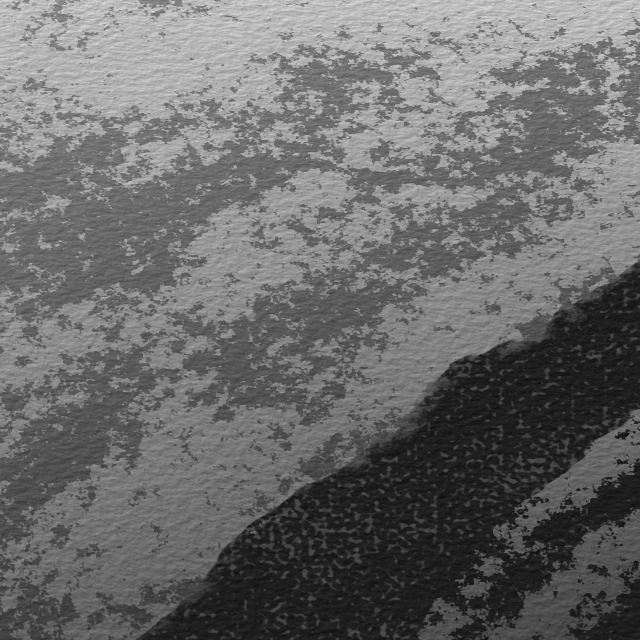
Reproduce this texture procedurally as a Shadertoy shader.

```glsl
// Weathered grey plaster seen at a slant: pale flaking skin over a darker coat,
// crossed by a black band. Curved bands plus gradient noise decide where the
// skin survives; a fine height noise is embossed by light from the upper left.

const float PATCH_SCALE = 4.5;
const float GRIT_SCALE = 30.0;
const float RELIEF_SCALE = 72.0;
const float PATCH_AMOUNT = 0.95;
const float GRIT_AMOUNT = 0.95;
const float RELIEF_AMOUNT = 0.13;
const float FLAKE_SOFTNESS = 0.19;
const float BLACK_TONE = 0.115;
const float FLECK_TONE = 0.15;
const vec2 LIGHT_STEP = vec2(-0.0016, 0.0030);

vec2 gradientAt(vec2 cell) {
    vec3 h = fract(cell.xyx * vec3(0.1031, 0.1030, 0.0973));
    h += dot(h, h.yzx + 33.33);
    float angle = 6.28318 * fract((h.x + h.y) * h.z);
    return vec2(cos(angle), sin(angle));
}

float gradientNoise(vec2 p) {
    vec2 i = floor(p), f = p - i;
    vec2 u = f * f * f * (f * (f * 6.0 - 15.0) + 10.0);
    vec2 e = vec2(1.0, 0.0);
    float low = mix(dot(gradientAt(i), f), dot(gradientAt(i + e), f - e), u.x);
    float high = mix(dot(gradientAt(i + e.yx), f - e.yx),
                     dot(gradientAt(i + e.xx), f - e.xx), u.x);
    return mix(low, high, u.y);
}

float fbm(vec2 p, int octaves, float gain) {
    const mat2 turn = mat2(1.76, 0.95, -0.95, 1.76);
    float sum = 0.0, amplitude = 1.0;
    for (int i = 0; i < octaves; i++) {
        sum += amplitude * gradientNoise(p);
        p = turn * p + 17.3;
        amplitude *= gain;
    }
    return sum;
}

float bump(float x, float width) {
    return exp(-x * x / (width * width));
}

// Soft ellipse whose long axis leans along the bands
float blot(vec2 p, vec2 center, vec2 radius) {
    vec2 d = p - center;
    d.y -= 0.35 * d.x;
    d /= radius;
    return exp(-dot(d, d));
}

float reliefHeight(vec2 p) {
    return fbm(p * RELIEF_SCALE * vec2(0.8, 1.15), 3, 0.6);
}

void mainImage(out vec4 fragColor, in vec2 fragCoord) {
    vec2 p = fragCoord / iResolution.y;

    // Slanted frame for patches, foreshortened frame for grit
    vec2 slanted = vec2(p.x, p.y - 0.65 * p.x * (1.0 - 0.6 * p.y));
    vec2 receding = vec2(p.x * 0.85, p.y * (1.0 + 0.25 * p.y));
    float patches = fbm(slanted * PATCH_SCALE * vec2(0.8, 1.5) + 3.7, 4, 0.6);
    float grit = fbm(receding * GRIT_SCALE + 9.1, 4, 0.85);

    // Signed heights above both edges of the black band
    float dx = p.x - 0.215;
    float above = p.y - (0.95 * dx - 0.25 * dx * dx);
    dx = p.x - 0.64;
    float below = 1.5 * dx - 1.3 * dx * dx - p.y;
    float wobble = 0.07 * patches + 0.018 * grit;

    // Pale ridges and bare blots of the upper wall
    float cover = -0.12 + 0.16 * p.y;
    cover += 0.62 * bump(above - 0.09, 0.11);
    cover += 0.40 * bump(p.y - 0.41 - 0.60 * p.x, 0.06) * smoothstep(0.9, 0.5, p.x);
    cover += 0.62 * bump(p.y - 0.90 - 0.10 * p.x, 0.07);
    cover -= 0.50 * blot(p, vec2(0.12, 0.62), vec2(0.20, 0.09));
    cover -= 0.45 * blot(p, vec2(0.66, 0.62), vec2(0.15, 0.07));
    cover -= 0.45 * blot(p, vec2(0.90, 0.83), vec2(0.20, 0.09));
    cover -= 0.30 * blot(p, vec2(0.04, 0.28), vec2(0.14, 0.10));

    // Striped lower corner, then the bare band itself
    float corner = 0.10 + 0.32 * cos(35.0 * (below - 0.05));
    cover = mix(cover, corner, smoothstep(-0.03, 0.03, below));
    float bandDepth = min(-above, -below) + wobble;
    cover = mix(cover, -1.3, smoothstep(-0.015, 0.025, bandDepth));
    cover += PATCH_AMOUNT * patches + GRIT_AMOUNT * grit;
    float skin = smoothstep(-FLAKE_SOFTNESS, FLAKE_SOFTNESS, cover);

    // Tones fall off from the bright top to the dim lower right
    float paleTone = 0.40 + 0.34 * p.y - 0.14 * p.x * (1.0 - p.y);
    float coatTone = 0.25 + 0.27 * p.y - 0.07 * p.x;
    float fleck = gradientNoise(receding * 115.0) + 0.35 * patches + 0.2 * grit;
    float blackTone = BLACK_TONE + FLECK_TONE * smoothstep(0.08, 0.5, fleck);
    float blackness = smoothstep(0.015, -0.015, above - wobble);
    float tone = mix(mix(coatTone, blackTone, blackness), paleTone, skin);

    // Embossed surface, weaker where the wall is dark
    float slope = reliefHeight(receding) - reliefHeight(receding + LIGHT_STEP);
    tone += RELIEF_AMOUNT * slope * (0.35 + 1.1 * tone);
    tone += 0.03 * patches * tone;

    fragColor = vec4(vec3(clamp(tone, 0.0, 1.0)), 1.0);
}
```
